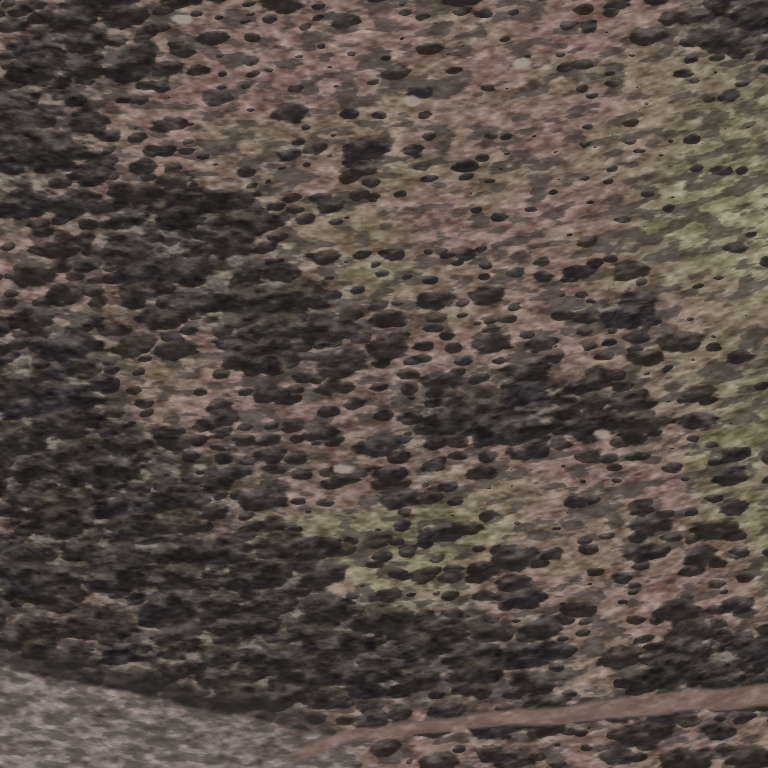
Write a Shadertoy shader that draws this texture.

```glsl
// Scrubby hillside: dark shrubs over pink soil and dry grass, with a dirt track below.

float hash(vec2 p) {
    vec3 q = fract(vec3(p.xyx) * 0.1031);
    q += dot(q, q.yzx + 33.33);
    return fract((q.x + q.y) * q.z);
}

float noise(vec2 p) {
    vec2 i = floor(p), f = fract(p);
    f = f * f * (3.0 - 2.0 * f);
    return mix(mix(hash(i), hash(i + vec2(1, 0)), f.x),
               mix(hash(i + vec2(0, 1)), hash(i + vec2(1, 1)), f.x), f.y);
}

float fbm(vec2 p) {
    float sum = 0.0, amp = 0.53;
    for (int i = 0; i < 4; i++) {
        sum += amp * noise(p);
        p = mat2(1.9, 0.3, -0.3, 1.9) * p + 17.3;
        amp *= 0.5;
    }
    return sum;
}

// Soft elliptical patch: centre in xy, radii in zw
float patchAt(vec2 p, vec4 e) {
    vec2 d = (p - e.xy) / e.zw;
    return exp(-dot(d, d));
}

// Broad layout of thickets and clearings
float shrubDensity(vec2 p) {
    vec4 thickets[10] = vec4[10](
        vec4(0.04, 0.85, 0.13, 0.13), vec4(0.06, 0.46, 0.15, 0.12),
        vec4(0.17, 0.27, 0.26, 0.12), vec4(0.50, 0.15, 0.22, 0.07),
        vec4(0.34, 0.60, 0.13, 0.07), vec4(0.68, 0.47, 0.14, 0.06),
        vec4(0.82, 0.60, 0.06, 0.03), vec4(0.95, 0.98, 0.09, 0.05),
        vec4(0.22, 0.71, 0.15, 0.05), vec4(0.93, 0.14, 0.12, 0.05));
    vec4 clearings[10] = vec4[10](
        vec4(0.48, 0.94, 0.20, 0.08), vec4(0.96, 0.74, 0.12, 0.16),
        vec4(0.29, 0.82, 0.14, 0.06), vec4(0.22, 0.52, 0.08, 0.06),
        vec4(0.50, 0.25, 0.10, 0.035), vec4(0.74, 0.37, 0.10, 0.05),
        vec4(0.81, 0.20, 0.06, 0.05), vec4(0.53, 0.68, 0.15, 0.05),
        vec4(0.96, 0.42, 0.09, 0.12), vec4(0.74, 0.80, 0.18, 0.14));
    float d = 0.52;
    for (int i = 0; i < 10; i++)
        d += 0.43 * patchAt(p, thickets[i]) - 0.42 * patchAt(p, clearings[i]);
    return clamp(d + 0.55 * (fbm(p * vec2(9, 15)) - 0.5), 0.03, 1.0);
}

// Paints one scattered layer, back rows first, with lit crowns and dark bases
vec3 paintShrubs(vec3 col, vec2 p, vec2 cell, float density, float grain, float seed) {
    vec2 home = floor(p / cell);
    for (int j = 1; j >= -1; j--)
    for (int i = -1; i <= 1; i++) {
        vec2 id = home + vec2(i, j);
        vec2 key = id + seed;
        vec2 jitter = vec2(hash(key), hash(key + 41.7));
        vec2 q = p / cell - id - 0.15 - 0.7 * jitter;
        q.y -= 0.18 * q.x;
        float size = mix(0.25, 0.76, density) * mix(0.65, 1.15, hash(key + 9.1));
        size *= smoothstep(-0.12, 0.12, density + 0.12 - hash(key + 73.3));
        q /= max(size, 0.01);
        float cover = smoothstep(1.08, 0.8, length(q) + 0.7 * (grain - 0.5));
        float light = smoothstep(-0.3, 1.2, q.y + 2.2 * (grain - 0.5));
        vec3 leaf = mix(vec3(0.155, 0.14, 0.14), vec3(0.33, 0.30, 0.28), light);
        leaf += vec3(0.018, 0.016, -0.016) * (hash(key + 5.5) - 0.3);
        col = mix(col, leaf, cover * 0.9);
    }
    return col;
}

void mainImage(out vec4 fragColor, in vec2 fragCoord) {
    vec2 p = fragCoord / iResolution.xy;
    vec2 slant = vec2(p.x, p.y + 0.18 * p.x * (0.6 - p.x));
    float grain = fbm(slant * vec2(62, 135));
    float fine = noise(slant * vec2(125, 290) + 31.0);
    vec2 warped = p + vec2(0.012, 0.006) * (vec2(fbm(p * 34.0), fbm(p * 34.0 + 50.0)) - 0.5);

    // Soil and dry grass
    float grass = patchAt(p, vec4(0.95, 0.76, 0.13, 0.18))
                + patchAt(p, vec4(0.54, 0.27, 0.14, 0.07))
                + patchAt(p, vec4(0.22, 0.38, 0.08, 0.03))
                + patchAt(p, vec4(0.98, 0.40, 0.08, 0.12))
                + 0.6 * patchAt(p, vec4(0.46, 0.70, 0.10, 0.06));
    grass = clamp(grass + 1.3 * (fbm(p * vec2(14, 22) + 8.0) - 0.42), 0.0, 1.0);
    vec3 ground = mix(vec3(0.49, 0.405, 0.37), vec3(0.46, 0.435, 0.34), grass);
    ground += 0.30 * (grain - 0.47) + 0.09 * (fine - 0.5);
    ground += 0.06 * patchAt(p, vec4(1.0, 0.70, 0.10, 0.08));

    // Lower bank and the track that climbs to the right
    float bankTop = 0.132 - 0.21 * p.x + 0.012 * (fbm(p * 24.0) - 0.5);
    float bank = smoothstep(0.004, -0.004, p.y - bankTop) * smoothstep(0.50, 0.43, p.x);
    float trackY = 0.045 + 0.095 * (p.x - 0.47) - 0.5 * pow(max(0.47 - p.x, 0.0), 1.25);
    trackY += 0.006 * (noise(p.xx * 18.0) - 0.5);
    float trackWidth = mix(0.006, 0.012, smoothstep(0.5, 0.9, p.x));
    float track = smoothstep(trackWidth + 0.005, trackWidth - 0.002,
                  abs(p.y - trackY) + 0.008 * (grain - 0.5)) * smoothstep(0.36, 0.40, p.x);

    // Fine scrub, then larger shrubs
    float density = shrubDensity(p);
    float thicket = smoothstep(0.50, 0.95, density);
    vec3 scrub = mix(vec3(0.18, 0.165, 0.16), vec3(0.44, 0.41, 0.37),
                     smoothstep(0.28, 0.78, grain + 0.18 * (fine - 0.5)));
    vec3 col = mix(ground, scrub, 0.85 * thicket);
    float tufts = smoothstep(0.50, 0.36, fbm(slant * vec2(40, 105) + 70.0));
    col = mix(col, vec3(0.25, 0.225, 0.21), 0.65 * tufts);
    col = paintShrubs(col, warped, vec2(0.034, 0.018), density * 0.75, grain, 11.0);
    col = paintShrubs(col, warped, vec2(0.066, 0.033), density * 0.85, grain, 57.0);
    col += (0.15 * (grain - 0.47) + 0.06 * (fine - 0.5)) * mix(0.6, 1.0, thicket);

    // Shade above the bank, then bare earth
    float shade = smoothstep(0.03, 0.004, abs(p.y - bankTop - 0.012)) * smoothstep(0.48, 0.40, p.x);
    col = mix(col, vec3(0.18, 0.165, 0.15), 0.55 * shade);
    vec3 earth = vec3(0.46, 0.41, 0.385) + 0.45 * (grain - 0.47) + 0.08 * (fine - 0.5);
    earth = mix(earth, vec3(0.29, 0.26, 0.24), 0.55 * tufts);
    col = mix(col, earth, bank);
    col = mix(col, vec3(0.51, 0.42, 0.38) + 0.22 * (grain - 0.47), 0.85 * track);

    // Pale stones
    vec2 stones[5] = vec2[5](vec2(0.68, 0.917), vec2(0.449, 0.39), vec2(0.235, 0.975),
                             vec2(0.785, 0.434), vec2(0.535, 0.868));
    for (int i = 0; i < 5; i++) {
        float d = length((warped - stones[i]) / vec2(0.015, 0.008)) + 0.9 * (grain - 0.5);
        col = mix(col, vec3(0.65, 0.60, 0.56), 0.85 * smoothstep(1.0, 0.5, d));
    }
    fragColor = vec4(clamp(col, 0.0, 1.0), 1.0);
}
```
